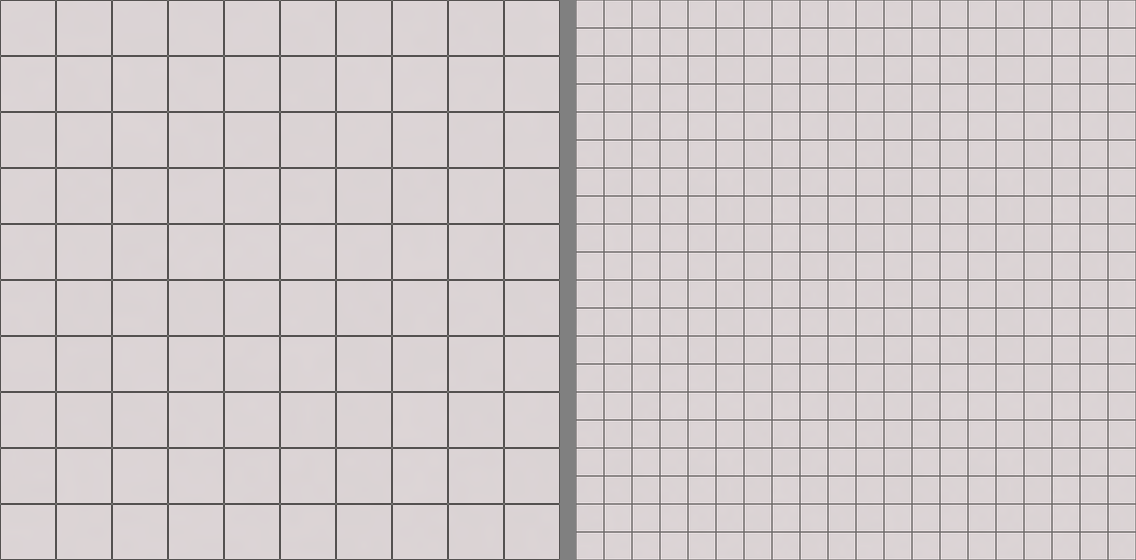
Left: one tile. Right: repeated 2 by 2.
This pattern is drawn by a Shadertoy shader. Its source:

```glsl
// Square pale tiles in a ten by ten grid with thin dark grout lines.

const float TILES = 10.0;          // repeats across and down
const float GROUT_HALF = 0.016;    // half line width, in tiles
const float RIM_WIDTH = 0.035;     // soft highlight beside the grout, in tiles
const vec3 TILE_COLOR = vec3(0.86, 0.83, 0.835);
const vec3 GROUT_COLOR = vec3(0.265, 0.255, 0.25);
const vec3 JOINT_COLOR = vec3(0.42, 0.42, 0.41);

float hash(vec2 p) {
    vec3 q = fract(vec3(p.xyx) * 0.1031);
    q += dot(q, q.yzx + 33.33);
    return fract((q.x + q.y) * q.z);
}

// Value noise that wraps after a whole number of cells
float wrapNoise(vec2 p, float period) {
    vec2 cell = floor(p);
    vec2 f = fract(p);
    f = f * f * (3.0 - 2.0 * f);
    vec2 a = mod(cell, period);
    vec2 b = mod(cell + 1.0, period);
    float low = mix(hash(a), hash(vec2(b.x, a.y)), f.x);
    float high = mix(hash(vec2(a.x, b.y)), hash(b), f.x);
    return mix(low, high, f.y);
}

// Distance to the nearest vertical and horizontal grid line
vec2 gridDistance(vec2 p) {
    return 0.5 - abs(fract(p) - 0.5);
}

// Smoothed coverage of both line directions
vec2 lineCoverage(vec2 dist, float halfWidth, float pixel) {
    vec2 cover = clamp((halfWidth - dist) / pixel + 0.5, 0.0, 1.0);
    return min(cover, vec2(2.0 * halfWidth / pixel));
}

// Slight tone change per tile, with faint mottling
vec3 tileSurface(vec2 p) {
    float tone = hash(mod(floor(p), TILES) + 7.0) - 0.5;
    float mottle = wrapNoise(p * 4.0, TILES * 4.0) - 0.5;
    return TILE_COLOR + 0.006 * tone + 0.008 * mottle * vec3(1.0, 0.7, 0.8);
}

void mainImage(out vec4 fragColor, in vec2 fragCoord) {
    vec2 p = fragCoord / iResolution.xy * TILES;
    float pixel = TILES / min(iResolution.x, iResolution.y);
    vec2 dist = gridDistance(p);

    // Tile face with a faint light rim
    vec3 color = tileSurface(p);
    float edge = min(dist.x, dist.y) - GROUT_HALF;
    color += 0.012 * (1.0 - smoothstep(0.0, RIM_WIDTH, edge));

    // Grout, a little lighter where the lines cross
    vec2 cover = lineCoverage(dist, GROUT_HALF, pixel);
    vec3 grout = mix(GROUT_COLOR, JOINT_COLOR, cover.x * cover.y);
    color = mix(color, grout, max(cover.x, cover.y));

    fragColor = vec4(color, 1.0);
}
```
